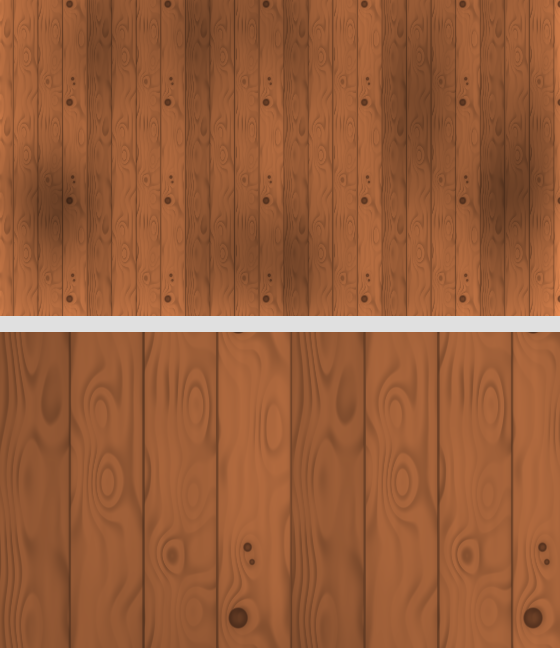
Top: the whole. Bottom: its middle third, enlarged.
A Shadertoy shader for this texture:

```glsl
// Vertical brown wood planks with faint swirling grain and knots, unevenly lit.
#define TILE 0.311                    // repeat size, in canvas heights
#define ORIGIN vec2(0.0424, 0.5205)   // corner of one repeat
#define PLANKS 4.0                    // planks per repeat
#define GAP_WIDTH 0.016               // half width of a gap, in planks
#define GRAIN_DEPTH 0.15
#define FIBRE_DEPTH 0.05
#define EYE_HEIGHT 2.8                // rings around each grain eye
#define PATCH_DEPTH 0.265
#define WOOD vec3(0.658, 0.394, 0.233)
#define KNOT_COLOR vec3(0.27, 0.155, 0.095)
#define GAP_COLOR vec3(0.28, 0.17, 0.105)

// Per plank: brightness, grain strength, grain wobble, strength of its left gap
const vec4 PLANK_STYLE[4] = vec4[4](
    vec4(0.97, 0.75, 1.4, 0.50), vec4(0.99, 1.15, 2.6, 0.58),
    vec4(1.04, 0.85, 2.4, 0.50), vec4(0.91, 1.00, 1.2, 0.36));

// Grain eyes: centre and radii inside the repeat
const vec4 EYES[11] = vec4[11](
    vec4(0.12, 0.95, 0.050, 0.11), vec4(0.10, 0.20, 0.045, 0.10),
    vec4(0.41, 0.52, 0.050, 0.09), vec4(0.41, 0.90, 0.050, 0.11),
    vec4(0.43, 0.22, 0.050, 0.12), vec4(0.34, 0.71, 0.050, 0.08),
    vec4(0.575, 0.50, 0.055, 0.08), vec4(0.605, 0.72, 0.040, 0.08),
    vec4(0.68, 0.16, 0.055, 0.17), vec4(0.85, 0.94, 0.065, 0.25),
    vec4(0.86, 0.43, 0.055, 0.20));

// Knots: centre and radius inside the repeat
const vec3 KNOTS[3] = vec3[3](
    vec3(0.571, 0.50, 0.032), vec3(0.603, 0.74, 0.014), vec3(0.618, 0.69, 0.009));

// Shaded patches: centre on the canvas and strength
const vec3 PATCHES[10] = vec3[10](
    vec3(0.10, 0.33, 1.2), vec3(0.17, 0.86, 0.8), vec3(0.35, 0.88, 0.8),
    vec3(0.50, 0.90, 0.7), vec3(0.52, 0.17, 0.9), vec3(0.42, 0.20, 0.6),
    vec3(0.75, 0.61, 1.0), vec3(0.91, 0.35, 1.0), vec3(0.76, 0.85, 0.6),
    vec3(0.95, 0.58, 0.7));

float hash(vec2 p) {
    vec3 q = fract(p.xyx * 0.1031);
    q += dot(q, q.yzx + 33.33);
    return fract((q.x + q.y) * q.z);
}

// Value noise that repeats vertically after "period" cells
float noise(vec2 p, float period) {
    vec2 i = floor(p), f = fract(p);
    f = f * f * (3.0 - 2.0 * f);
    float y0 = mod(i.y, period), y1 = mod(i.y + 1.0, period);
    float low = mix(hash(vec2(i.x, y0)), hash(vec2(i.x + 1.0, y0)), f.x);
    float high = mix(hash(vec2(i.x, y1)), hash(vec2(i.x + 1.0, y1)), f.x);
    return mix(low, high, f.y);
}

// Vertical offset to the nearest copy in the repeat
float wrapOffset(float d) { return fract(d + 0.5) - 0.5; }

// Growth-ring height; its level lines are the grain
float ringHeight(vec2 t, float plank, float x, float wobble) {
    float h = 4.0 * x + wobble * noise(vec2(x * 2.0 + plank * 7.0, t.y * 4.0), 4.0)
            + 0.6 * noise(vec2(x * 4.0 + plank * 11.0, t.y * 8.0), 8.0);
    for (int i = 0; i < 11; i++) {
        vec4 eye = EYES[i];
        if (floor(eye.x * PLANKS) != plank) continue;
        vec2 d = vec2(t.x - eye.x, wrapOffset(t.y - eye.y)) / eye.zw;
        h += EYE_HEIGHT * exp(-dot(d, d));
    }
    return h;
}

// Broad light: shaded patches and glowing canvas edges
float lighting(vec2 uv) {
    float shade = 0.0;
    for (int i = 0; i < 10; i++) {
        vec2 d = (uv - PATCHES[i].xy) / vec2(0.072, 0.18);
        shade += PATCHES[i].z * exp(-dot(d, d));
    }
    float glow = 0.24 * exp(-uv.x / 0.025) + 0.20 * exp((uv.x - 1.0) / 0.018)
               + 0.12 * exp(-uv.y / 0.09);
    float drift = noise(uv * vec2(9.0, 5.0) + 3.0, 64.0) - 0.5;
    return 1.0 + glow + 0.10 * drift - PATCH_DEPTH * min(shade, 1.2);
}

void mainImage(out vec4 fragColor, in vec2 fragCoord) {
    vec2 uv = fragCoord / iResolution.xy;
    vec2 t = fract((fragCoord / iResolution.y - ORIGIN) / TILE);
    float pixel = 1.0 / (TILE * iResolution.y);
    float plank = floor(t.x * PLANKS), x = fract(t.x * PLANKS);
    vec4 style = PLANK_STYLE[int(plank)];

    // Broken rings, faded where they get too fine to resolve
    float h = ringHeight(t, plank, x, style.z);
    float ring = fract(h);
    ring = smoothstep(0.3, 0.8, ring) * (1.0 - smoothstep(0.82, 1.0, ring));
    ring = mix(ring, 0.3, smoothstep(0.3, 0.8, fwidth(h)));
    float wear = noise(vec2(x * 3.0 + plank * 23.0, t.y * 7.0), 7.0);
    ring *= mix(0.25, 1.2, smoothstep(0.2, 0.8, wear));
    float fibre = noise(vec2(x * 13.0 + plank * 17.0, t.y * 5.0), 5.0) - 0.5;
    vec3 color = WOOD * style.x * (1.0 - GRAIN_DEPTH * style.y * ring + FIBRE_DEPTH * fibre);

    // Knots with a dark rim and a softer heart
    for (int i = 0; i < 3; i++) {
        vec3 knot = KNOTS[i];
        float d = length(vec2(t.x - knot.x, wrapOffset(t.y - knot.y) * 0.92));
        float disc = 1.0 - smoothstep(knot.z - pixel, knot.z + pixel, d);
        float heart = mix(0.55, 0.78, smoothstep(0.2, 0.9, d / knot.z));
        color *= 1.0 - 0.10 * exp(-max(d - knot.z, 0.0) / 0.012);
        color = mix(color, KNOT_COLOR, disc * heart);
    }

    // Thin gaps of uneven strength, with a shadow on both sides
    float edge = 0.5 - abs(x - 0.5), blur = 0.7 * pixel * PLANKS;
    float gap = 1.0 - smoothstep(GAP_WIDTH - blur, GAP_WIDTH + blur, edge);
    float strength = PLANK_STYLE[int(mod(floor(t.x * PLANKS + 0.5), PLANKS))].w;
    color *= 1.0 - 0.16 * strength * exp(-edge / 0.06);
    color = mix(color, GAP_COLOR, strength * gap);

    fragColor = vec4(clamp(color * lighting(uv), 0.0, 1.0), 1.0);
}
```
